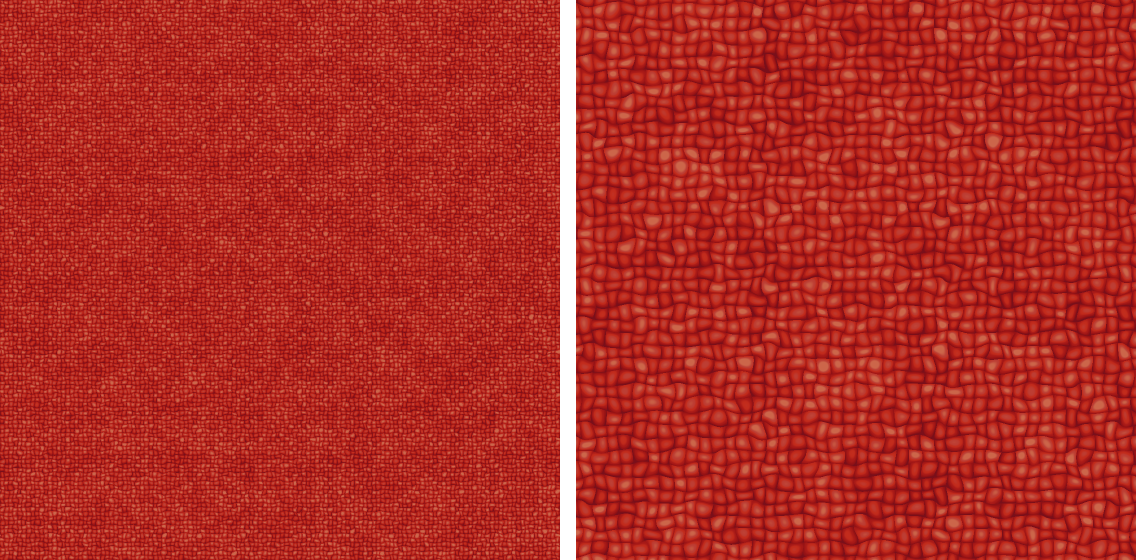
Left, the full canvas; right, a detail of the centre.
Write a Shadertoy shader that draws this texture.

```glsl
// Red plain-weave cloth: fine over-and-under threads with pale slubs and dark gaps.

const float TAU = 6.2831853;
const float THREADS = 128.0;

float hash(vec2 p) {
    vec3 q = fract(p.xyx * vec3(0.1031, 0.1030, 0.0973));
    q += dot(q, q.yzx + 33.33);
    return fract((q.x + q.y) * q.z);
}

// Dark gap to pale fibre, by tone from 0 to 1
vec3 dyeRamp(float tone) {
    vec3 c = mix(vec3(0.48, 0.06, 0.10), vec3(0.58, 0.07, 0.08), smoothstep(0.0, 0.17, tone));
    c = mix(c, vec3(0.66, 0.10, 0.09), smoothstep(0.17, 0.40, tone));
    c = mix(c, vec3(0.76, 0.17, 0.11), smoothstep(0.40, 0.64, tone));
    c = mix(c, vec3(0.74, 0.24, 0.20), smoothstep(0.64, 0.82, tone));
    return mix(c, vec3(0.80, 0.40, 0.29), smoothstep(0.82, 1.02, tone));
}

// Broad uneven dye, from layered sines that tile with the canvas
float patches(vec2 uv) {
    vec2 a = TAU * uv;
    return sin(3.0 * a.x + 2.0 * sin(2.0 * a.y))
         * sin(5.0 * a.y + 2.0 * sin(3.0 * a.x))
         + 0.6 * sin(11.0 * a.y + 3.0 * sin(4.0 * a.x) + a.x);
}

vec3 weave(vec2 uv) {
    // Threads wander a little off the grid
    vec2 a = TAU * uv;
    vec2 p = uv * THREADS;
    p += 0.13 * sin(a.yx * vec2(37.0, 29.0) + 2.0 * sin(a * vec2(17.0, 23.0)));
    p += 0.10 * sin(a * vec2(41.0, 47.0) + 3.0 * sin(a.yx * vec2(13.0, 19.0)));

    vec2 id = mod(floor(p), THREADS);
    vec2 f = fract(p) - 0.5;

    // Weft and warp take turns on top
    bool weftOver = mod(id.x + id.y, 2.0) < 0.5;
    vec2 g = weftOver ? f : f.yx;    // x along the thread, y across it
    float thread = weftOver ? id.y : id.x + 200.0;
    float width = mix(0.86, 1.08, hash(vec2(thread, 7.0)));

    // Rounded bump, lit from above
    float across = 2.0 * g.y / width;
    float along = 2.0 * g.x;
    float bump = max(1.0 - 0.85 * across * across, 0.0) * (1.0 - 0.5 * along * along);
    float tone = 0.88 * bump + 0.32 * f.y + (weftOver ? 0.07 : -0.03);

    // Wear: each crossing, each thread and each patch differs
    tone += 0.32 * (hash(id) - 0.5);
    tone += 0.10 * (hash(vec2(thread, 31.0)) - 0.5);
    tone += 0.045 * patches(uv);
    return dyeRamp(tone);
}

void mainImage(out vec4 fragColor, in vec2 fragCoord) {
    // Four samples per pixel smooth the thread edges
    vec3 colour = vec3(0.0);
    for (int i = 0; i < 4; i++) {
        vec2 offset = vec2(i % 2, i / 2) * 0.5 - 0.25;
        colour += weave((fragCoord + offset) / iResolution.y);
    }
    fragColor = vec4(colour / 4.0, 1.0);
}
```
